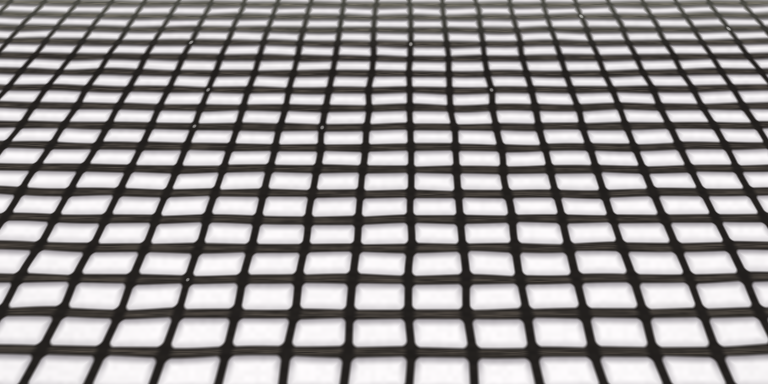
Write a WebGL 1 fragment shader that draws this pattern.

```glsl
precision highp float;
// Dark woven mesh over white paper, receding in perspective with shallow focus.

uniform vec2 u_resolution;

#define CENTER_X 0.534       // upright strand, as a fraction of the width
#define HORIZON 1.06         // height of the horizon above the top edge
#define COLUMN_PITCH 0.081   // column spacing per unit of depth scale
#define ROW_PITCH 0.02661    // row spacing per unit of depth scale squared
#define ROW_PHASE 0.5059     // inverse depth scale of the nearest full row
#define STRAND vec2(0.0108, 0.0128)  // upright and cross strand widths
#define WOBBLE 0.09          // unevenness of the weave, in cells
#define FOCUS_Y 0.50         // sharpest height, measured from the top
#define SHARP_BLUR 0.0036    // edge softness in focus
#define DARK vec3(0.125, 0.115, 0.11)
#define BROWN vec3(0.31, 0.285, 0.26)
#define PAPER vec3(0.985, 0.975, 0.98)

float hash(vec2 p) {
  vec3 q = fract(vec3(p.xyx) * 0.1031);
  q += dot(q, q.yzx + 33.33);
  return fract((q.x + q.y) * q.z);
}

float noise(vec2 p) {
  vec2 i = floor(p);
  vec2 f = fract(p);
  f = f * f * (3.0 - 2.0 * f);
  float low = mix(hash(i), hash(i + vec2(1.0, 0.0)), f.x);
  float high = mix(hash(i + vec2(0.0, 1.0)), hash(i + 1.0), f.x);
  return mix(low, high, f.y);
}

float roundedBox(vec2 p, vec2 halfSize, float radius) {
  vec2 q = abs(p) - halfSize + radius;
  return length(max(q, 0.0)) + min(max(q.x, q.y), 0.0) - radius;
}

void main() {
  vec2 uv = gl_FragCoord.xy / u_resolution.y;
  float aspect = u_resolution.x / u_resolution.y;
  float x = uv.x - CENTER_X * aspect;
  float down = 1.0 - uv.y;

  // Perspective: canvas position to column and row numbers
  float scale = down + 0.007 * x * x + HORIZON;
  vec2 pitch = vec2(COLUMN_PITCH * scale, ROW_PITCH * scale * scale);
  vec2 grid = vec2(x / pitch.x, (1.0 / scale - ROW_PHASE) / ROW_PITCH);

  // Uneven weave
  vec2 drift = vec2(noise(grid * 0.9 + 41.0), noise(grid * 0.8 + 87.0)) - 0.5;
  grid += WOBBLE * drift * vec2(0.8, 1.3);
  vec2 id = floor(grid);
  vec2 p = (fract(grid) - 0.5) * pitch;
  float rnd = hash(id + 63.0);

  // Opening between strands, slightly tilted and resized per cell
  p.y += p.x * (rnd - 0.5) * 0.07;
  vec2 strand = STRAND * scale * (0.9 + 0.2 * vec2(rnd, hash(id + 19.0)));
  vec2 opening = 0.5 * (pitch - strand);
  float d = roundedBox(p, opening, 0.42 * opening.y);

  // Focus falls off toward the far and near edges
  float far = max(FOCUS_Y - down, 0.0);
  float near = max(down - FOCUS_Y, 0.0);
  float blur = SHARP_BLUR + 0.015 * far * far + 0.010 * near * near;
  blur = max(blur, 0.8 / u_resolution.y);
  float mesh = smoothstep(-blur, blur, d);

  // Paper with soft shade beside the strands, heavier under the upper one
  float upper = smoothstep(-0.3, 1.0, p.y / opening.y);
  float shade = smoothstep(-0.013 * scale, 0.0, d) * (0.13 + 0.20 * upper);
  float mottling = noise(uv * 70.0) - 0.5;
  vec3 paper = PAPER - shade * vec3(1.0, 1.02, 0.97) + 0.025 * mottling;
  paper -= 0.05 * smoothstep(0.6, 1.0, abs(x) / aspect * 2.0) * near;

  // Strand colour: brown sheen and fibres on the cross strands
  float toRow = (0.5 - abs(fract(grid.y) - 0.5)) * pitch.y;
  float toColumn = (0.5 - abs(fract(grid.x) - 0.5)) * pitch.x;
  float sheen = 1.0 - smoothstep(0.1, 0.55, toRow / strand.y);
  sheen *= smoothstep(0.3, 1.3, toColumn / strand.x);
  float fibres = noise(vec2(grid.x * 3.0, uv.y * 330.0));
  float tint = sheen * (0.3 + 0.65 * fibres);
  tint += 0.12 * noise(grid * 9.0);
  vec3 wire = mix(DARK, BROWN, tint);
  wire += vec3(0.15, 0.16, 0.14) * smoothstep(0.16, 0.0, down);

  vec3 color = mix(paper, wire, mesh);

  // Sparse pale dust caught on the crossings
  vec2 crossing = floor(grid + 0.5);
  vec2 offset = (grid - crossing) * pitch;
  float dust = 1.0 - smoothstep(0.002, 0.007, length(offset));
  color += 0.4 * dust * step(0.96, hash(crossing + 7.0));

  gl_FragColor = vec4(clamp(color, 0.0, 1.0), 1.0);
}
```
